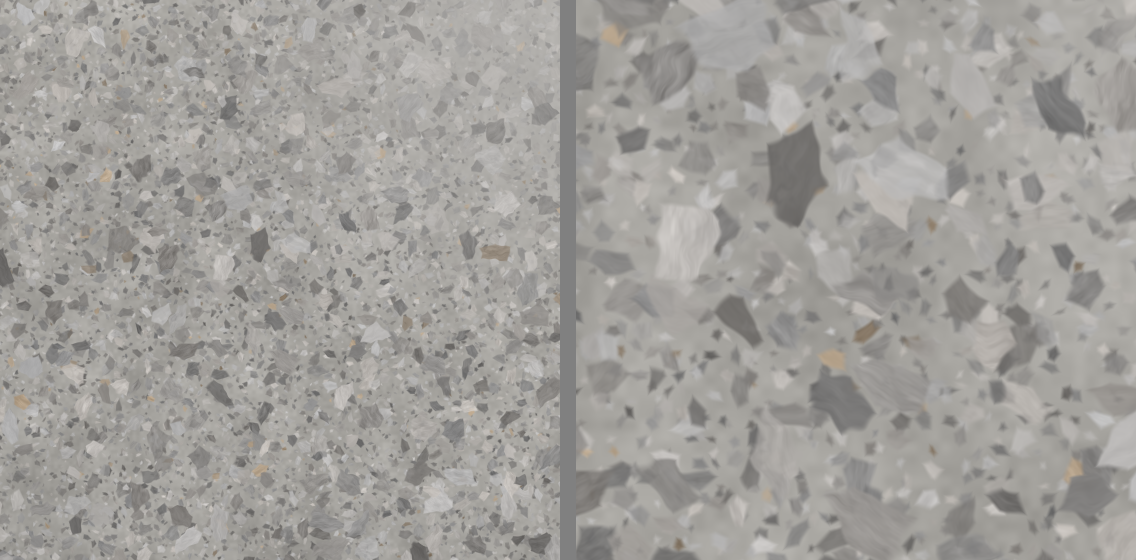
Left, the full canvas; right, a detail of the centre.
This texture is drawn by a WebGL 1 fragment shader. Its source:

```glsl
precision highp float;
uniform vec2 u_resolution;

#define LAYERS 4
#define SIDES 5
#define FINEST_CELLS 104.0
#define LAYER_RATIO 0.55
#define DENSITY 0.80
#define EDGE 0.0017
#define DARK_SHARE 0.31
#define MID_SHARE 0.29
#define ACCENT_SHARE 0.025
#define VEIN_STRENGTH 0.12
#define CLOUDS 0.13
#define HAZE 0.55

const vec3 MATRIX = vec3(0.650, 0.642, 0.622);
const vec3 HAZE_COLOR = vec3(0.725, 0.717, 0.707);
const vec3 TAN = vec3(0.74, 0.66, 0.56);
const vec3 BROWN = vec3(0.51, 0.45, 0.38);
const vec3 WARM_TINT = vec3(1.025, 0.995, 0.965);
const vec3 COOL_TINT = vec3(0.995, 0.995, 1.0);
const float TAU = 6.28318;

vec4 hash4(vec2 p) {
  vec4 q = fract(p.xyxy * vec4(0.1031, 0.1030, 0.0973, 0.1099));
  q += dot(q, q.wzxy + 33.33);
  return fract((q.xxyz + q.yzzw) * q.zywx);
}

float noise(vec2 p) {
  vec2 i = floor(p), f = fract(p);
  f = f * f * (3.0 - 2.0 * f);
  float low = mix(hash4(i).x, hash4(i + vec2(1.0, 0.0)).x, f.x);
  float high = mix(hash4(i + vec2(0.0, 1.0)).x, hash4(i + 1.0).x, f.x);
  return mix(low, high, f.y);
}

float fbm(vec2 p) {
  return 0.55 * noise(p) + 0.3 * noise(p * 2.1 + 17.0) + 0.15 * noise(p * 4.3 + 41.0);
}

// Signed distance to a convex shard with uneven sides
float shardDistance(vec2 p, float radius, vec2 id) {
  float d = -1.0;
  for (int i = 0; i < SIDES; i++) {
    vec4 h = hash4(id + float(i) * 7.31 + 3.7);
    float angle = (float(i) + 0.65 * h.x) * TAU / float(SIDES);
    d = max(d, dot(p, vec2(cos(angle), sin(angle))) - radius * mix(0.6, 1.05, h.y));
  }
  return d;
}

// Stone colour: dark, middle, pale, or a rare warm accent
vec3 stoneColor(float kind, float shade, float tint) {
  if (kind > 1.0 - ACCENT_SHARE) return mix(BROWN, TAN, smoothstep(0.2, 0.8, shade));
  float tone = mix(0.665, 0.775, shade);
  if (kind < DARK_SHARE) tone = mix(0.40, 0.53, shade);
  else if (kind < DARK_SHARE + MID_SHARE) tone = mix(0.52, 0.61, shade);
  return tone * mix(COOL_TINT, WARM_TINT, tint);
}

// Lays one size of chips over the colour below
vec3 addChips(vec3 color, vec2 uv, float cells, float density, float seed) {
  vec2 grid = uv * cells;
  vec2 cell = floor(grid);
  for (int y = -1; y <= 1; y++) {
    for (int x = -1; x <= 1; x++) {
      vec2 corner = cell + vec2(float(x), float(y));
      vec2 id = corner + seed;
      vec4 place = hash4(id);
      if (place.z > density) continue;
      vec4 look = hash4(id + 61.7);
      vec4 form = hash4(id + 143.3);

      // Turn and stretch into the frame of the chip
      float turn = place.w * TAU;
      float c = cos(turn), s = sin(turn);
      vec2 p = mat2(c, -s, s, c) * (grid - corner - place.xy);
      float stretch = mix(1.0, 1.5, form.x);
      p *= vec2(1.0 / stretch, sqrt(stretch));
      float radius = mix(0.17, 0.42, pow(form.y, 1.4));
      float d = shardDistance(p, radius, id) / cells;
      float cover = 1.0 - smoothstep(-EDGE, EDGE, d);
      if (cover <= 0.0) continue;

      // Veins and mottling inside the stone
      vec3 stone = stoneColor(look.x, look.y, look.z);
      float vein = fbm(p / cells * vec2(80.0, 170.0) + id * 3.0) - 0.5;
      stone += VEIN_STRENGTH * vein * (0.5 + 1.5 * form.z);
      color = mix(color, stone, cover * mix(0.62, 1.0, look.w));
    }
  }
  return color;
}

void main() {
  vec2 uv = gl_FragCoord.xy / min(u_resolution.x, u_resolution.y);
  vec2 view = gl_FragCoord.xy / u_resolution;

  // Cement with cloudy patches and fine grain
  float cloud = fbm(uv * 16.0) - 0.5;
  vec3 color = MATRIX + CLOUDS * cloud + 0.05 * (noise(uv * 150.0) - 0.5);

  // Chips from the finest to the largest, with roughened outlines
  vec2 rough = vec2(noise(uv * 95.0), noise(uv * 95.0 + 57.0)) - 0.5;
  float cells = FINEST_CELLS;
  for (int i = 0; i < LAYERS; i++) {
    float density = DENSITY * mix(0.62, 1.0, min(float(i) * 0.5, 1.0));
    color = addChips(color, uv + rough * 0.1 / cells, cells, density, float(i) * 211.0 + 19.0);
    cells *= LAYER_RATIO;
  }

  // Broad light with a pale sheen at the upper right
  color *= 0.98 + 0.045 * view.y + 0.07 * (fbm(uv * 4.0) - 0.5);
  float sheen = 1.0 - smoothstep(0.0, 0.7, distance(view, vec2(0.95, 0.97)));
  color = mix(color, HAZE_COLOR, HAZE * sheen);
  gl_FragColor = vec4(color, 1.0);
}
```
